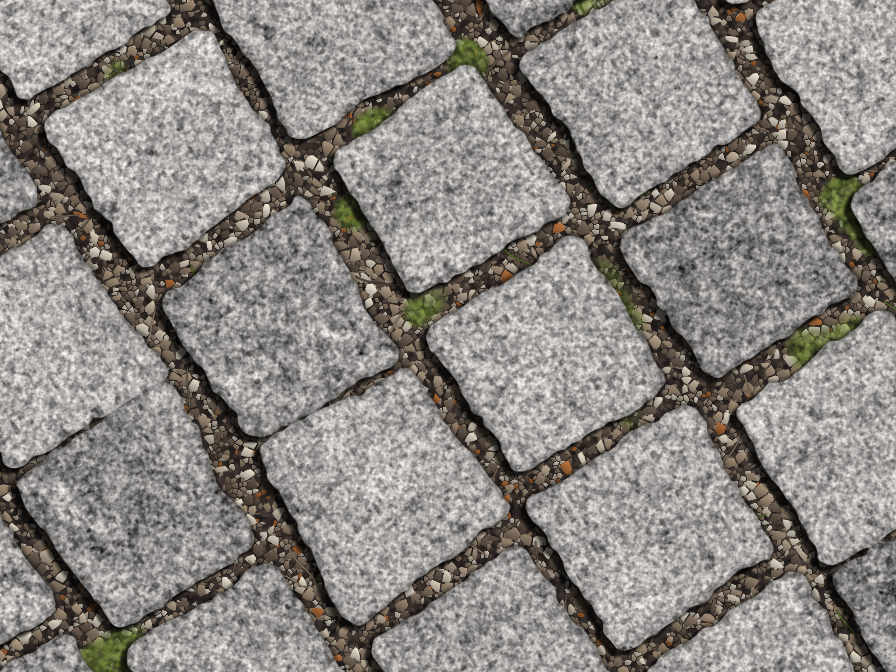
A Shadertoy shader for this texture:

```glsl
// Granite sett paving in slanted columns, with gravel, soil and twigs in the joints.

const vec2 AXIS = vec2(0.845, -0.535);     // across the columns, y pointing down
const vec2 SPACING = vec2(0.321, 0.300);   // column pitch, sett pitch
const vec2 HALF_SIZE = vec2(0.136, 0.135); // mean sett half extents
const vec3 SOIL = vec3(0.17, 0.145, 0.135);
const vec3 EARTH = vec3(0.35, 0.30, 0.26);
const vec3 SAND = vec3(0.56, 0.49, 0.41);
const vec3 CHALK = vec3(0.80, 0.77, 0.71);
const vec3 RUST = vec3(0.62, 0.38, 0.20);
const vec3 GRASS = vec3(0.34, 0.42, 0.16);

float hash(vec2 p) {
    vec3 q = fract(p.xyx * 0.1031);
    q += dot(q, q.yzx + 33.33);
    return fract((q.x + q.y) * q.z);
}

vec2 hash2(vec2 p) { return vec2(hash(p), hash(p + 57.3)); }

float noise(vec2 p) {
    vec2 i = floor(p), f = fract(p);
    f *= f * (3.0 - 2.0 * f);
    return mix(mix(hash(i), hash(i + vec2(1, 0)), f.x),
               mix(hash(i + vec2(0, 1)), hash(i + vec2(1, 1)), f.x), f.y);
}

float fbm(vec2 p) {
    return 0.55 * noise(p) + 0.3 * noise(p * 2.1 + 7.0) + 0.15 * noise(p * 4.3 + 19.0);
}

// Slide of each column along its length
float columnShift(float column) {
    return 0.043 * (column - 1.0) * (column - 1.0) - 0.015;
}

// Signed distance to one tapered, rounded sett
float settDistance(vec2 p, vec2 id) {
    vec2 taper = (hash2(id + 3.7) - 0.5) * 1.1;
    vec2 halfSize = HALF_SIZE + (hash2(id + 11.2) - 0.5) * 0.016;
    p *= 1.0 + taper * p.yx;
    vec2 e = abs(p) - halfSize + 0.022;
    return length(max(e, 0.0)) + min(max(e.x, e.y), 0.0) - 0.022;
}

// Nearest sett: x = distance, yz = its column and row
vec3 nearestSett(vec2 q) {
    vec3 best = vec3(9.0);
    float middle = round((q.x - 0.087) / SPACING.x);
    for (int i = -1; i <= 1; i++) {
        float column = middle + float(i), shift = columnShift(column);
        float row = round((q.y - shift) / SPACING.y);
        for (int j = -1; j <= 1; j++) {
            vec2 id = vec2(column, row + float(j));
            vec2 centre = id * SPACING + vec2(0.087, shift) + (hash2(id) - 0.5) * 0.02;
            float d = settDistance(q - centre, id);
            if (d < best.x) best = vec3(d, id);
        }
    }
    best.x += 0.022 * (fbm(q * 13.0) - 0.5) + 0.006 * (noise(q * 65.0) - 0.5);
    return best;
}

// Scattered dark mineral spots
float spots(vec2 p) {
    vec2 id = floor(p);
    vec2 e = fract(p) - 0.3 - 0.4 * hash2(id);
    float radius = 0.3 * hash(id + 8.1) * step(0.55, hash(id + 21.0));
    return 1.0 - smoothstep(radius * 0.4, radius + 0.03, length(e) + 0.2 * (noise(p * 6.0) - 0.5));
}

vec3 granite(vec2 q, vec2 id, float d) {
    float rough = smoothstep(0.6, 0.9, hash(id + 31.0));
    float grain = 0.6 * noise(q * 190.0) + 0.4 * noise(q * 370.0) - 0.5;
    float relief = fbm(q * 24.0 + vec2(0.3, -0.1)) - fbm(q * 24.0);
    float tone = 0.69 - 0.10 * rough + 0.07 * (hash(id + 5.0) - 0.5);
    tone += 0.60 * grain + 0.16 * (fbm(q * 9.0) - 0.5);
    tone -= mix(0.08, 0.55, rough) * relief;
    tone -= 0.13 * smoothstep(0.62, 0.8, noise(q * 115.0 + 40.0));
    tone -= 0.16 * spots(q * 21.0);
    tone *= mix(0.80, 1.0, smoothstep(0.0, 0.012, -d));
    return tone * vec3(1.0, 0.985, 0.975);
}

// Crushed gravel: angular cells, some left empty; alpha is coverage
vec4 gravel(vec2 p, float emptiness) {
    vec2 cell = floor(p), nearId = cell, toPebble = vec2(0);
    float first = 9.0, second = 9.0;
    for (int k = 0; k < 9; k++) {
        vec2 id = cell + vec2(k % 3 - 1, k / 3 - 1);
        vec2 e = p - id - hash2(id);
        float d = length(e);
        second = min(second, max(first, d));
        if (d < first) { first = d; nearId = id; toPebble = e; }
    }
    float kind = hash(nearId + 4.4);
    vec3 colour = mix(EARTH, SAND, smoothstep(0.1, 0.5, kind));
    colour = mix(colour, CHALK, smoothstep(0.55, 0.9, kind));
    colour = mix(colour, RUST, step(0.965, kind));
    colour *= 0.95 + 0.35 * dot(toPebble, AXIS);
    float cover = smoothstep(0.06, 0.22, second - first) * step(emptiness, hash(nearId + 9.9));
    return vec4(colour, cover);
}

// Loose twigs and grass blades; alpha is coverage
vec4 twigs(vec2 p, float blur) {
    vec4 result = vec4(0);
    for (int k = 0; k < 9; k++) {
        vec2 id = floor(p) + vec2(k % 3 - 1, k / 3 - 1);
        float angle = 6.283 * hash(id + 2.0), kind = hash(id + 6.0);
        vec2 e = p - id - hash2(id + 14.0), dir = vec2(cos(angle), sin(angle));
        float reach = mix(0.1, 0.38, hash(id + 17.0));
        e += 0.04 * sin(7.0 * dot(e, dir)) * dir.yx * vec2(-1, 1);
        float d = length(e - dir * clamp(dot(e, dir), -reach, reach)) - 0.013;
        float cover = 1.0 - smoothstep(-blur, blur, d);
        vec3 colour = kind > 0.82 ? GRASS : mix(EARTH * 0.8, SAND * 1.15, kind);
        result = mix(result, vec4(colour, 1.0), cover);
    }
    return result;
}

void mainImage(out vec4 fragColor, in vec2 fragCoord) {
    float pixel = 1.0 / iResolution.y;
    vec2 p = vec2(fragCoord.x, iResolution.y - fragCoord.y) * pixel;
    vec2 q = vec2(dot(p, AXIS), dot(p, vec2(-AXIS.y, AXIS.x)));
    vec3 sett = nearestSett(q);

    // Joint filling, from soil up to twigs
    vec3 joint = SOIL * (0.6 + 0.9 * noise(q * 150.0));
    vec4 fine = gravel(q * 125.0, 0.35), coarse = gravel(q * 66.0 + 30.0, 0.48);
    joint = mix(joint, fine.rgb * 0.85, fine.a);
    joint = mix(joint, coarse.rgb, coarse.a);
    joint = mix(joint, GRASS * (0.5 + noise(q * 170.0)), 0.7 * smoothstep(0.78, 0.88, noise(q * 11.0 + 60.0)));
    vec4 litter = twigs(q * 9.0, 9.0 * pixel);
    joint = mix(joint, litter.rgb, litter.a);

    // Shadow thrown to the lower left of each sett
    float caster = nearestSett(q + vec2(0.013, -0.002)).x;
    joint *= mix(0.28, 1.0, smoothstep(-0.004, 0.005, caster));
    joint *= mix(0.65, 1.0, smoothstep(0.0, 0.008, sett.x));

    float stone = 1.0 - smoothstep(-pixel, pixel, sett.x);
    fragColor = vec4(mix(joint, granite(q, sett.yz, sett.x), stone), 1.0);
}
```
